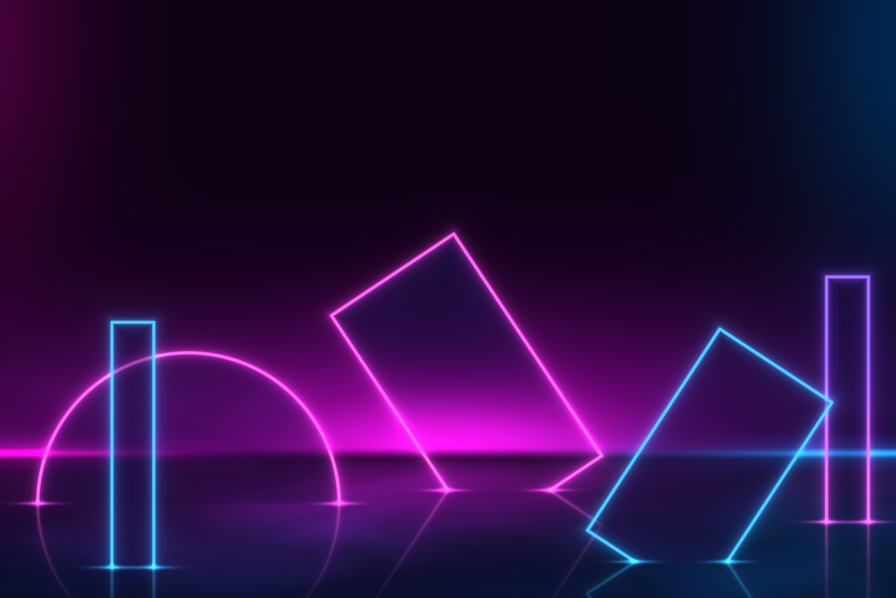
A Shadertoy shader for this background:

```glsl
// Neon outlines standing on a glossy floor beneath a magenta horizon glow.
// Each outline is a distance function, folded at its floor line so the same
// shape gives its own fading reflection; layered sines add drifting haze.

const vec3 PINK = vec3(0.95, 0.25, 0.82);
const vec3 CYAN = vec3(0.10, 0.68, 0.88);
const vec3 VIOLET = vec3(0.48, 0.28, 0.95);
const vec3 NAVY = vec3(0.10, 0.05, 0.25);
const float HORIZON = 0.242;

float boxDistance(vec2 p, vec2 center, vec2 halfSize, float angle) {
    float c = cos(angle), s = sin(angle);
    vec2 q = p - center;
    q = abs(vec2(c * q.x + s * q.y, c * q.y - s * q.x)) - halfSize;
    return length(max(q, 0.0)) + min(max(q.x, q.y), 0.0);
}

// Soft elliptical spot, 1 at its center.
float spot(vec2 p, vec2 center, vec2 size) {
    vec2 q = (p - center) / size;
    return exp(-dot(q, q));
}

// Smooth haze in 0..1 from warped sine layers.
float haze(vec2 p) {
    float sum = 0.0, weight = 0.5;
    for (int i = 0; i < 4; i++) {
        p += 0.6 * sin(p.yx * 1.3 + float(i) * 1.7);
        sum += weight * sin(p.x) * sin(p.y + 0.8);
        p = mat2(1.5, 0.7, -0.7, 1.5) * p;
        weight *= 0.55;
    }
    return clamp(0.5 + 0.6 * sum, 0.0, 1.0);
}

vec2 foldAt(vec2 p, float level) {
    return vec2(p.x, level + abs(p.y - level));
}

// Tinted pane, glowing outline and reflection of a folded distance d.
vec3 addNeon(vec3 base, float d, float height, vec3 tint, float pane, float pixel) {
    float above = smoothstep(-pixel, pixel, height);
    float fade = mix(0.28 * exp(min(height, 0.0) * 11.0), 1.0, above);
    float inside = smoothstep(pixel, -pixel, d) * above;
    float e = abs(d);
    float core = 1.0 - smoothstep(0.0008, 0.0026 + pixel, e);
    float halo = 0.55 * exp(-e * 170.0) + 0.10 * exp(-e * 45.0);
    vec3 color = mix(base, NAVY, inside * pane);
    color += tint * halo * fade;
    return mix(color, tint + 0.22, core * fade * 0.85);
}

// Bright flat flares where two feet touch the floor.
vec3 feet(vec2 p, float left, float right, float level, vec3 tint) {
    vec2 wide = vec2(0.032, 0.0028), small = vec2(0.010, 0.005);
    float glow = 0.0;
    for (int i = 0; i < 2; i++) {
        vec2 foot = vec2(i == 0 ? left : right, level);
        glow += 0.6 * spot(p, foot, wide) + 0.5 * spot(p, foot, small);
    }
    return tint * glow;
}

vec3 sky(vec2 p) {
    float h = max(p.y - HORIZON, 0.0);
    vec3 color = vec3(0.045, 0.002, 0.075);
    color += vec3(0.20, 0.012, 0.22) * exp(-h * h * 17.0);
    color += vec3(0.34, 0.01, 0.33) * spot(p, vec2(0.75, HORIZON), vec2(0.48, 0.19));
    color += vec3(0.42, 0.05, 0.34) * spot(p, vec2(0.75, HORIZON), vec2(0.24, 0.08));
    color += vec3(0.24, 0.0, 0.16) * spot(p, vec2(-0.06, 0.94), vec2(0.20, 0.38));
    color = mix(color, vec3(0.0, 0.17, 0.34), spot(p, vec2(1.57, 0.93), vec2(0.24, 0.38)));
    color = mix(color, vec3(0.06, 0.05, 0.22), 0.65 * spot(p, vec2(1.55, 0.28), vec2(0.30, 0.24)));
    float cloud = haze(p * vec2(5.0, 17.0));
    return color + vec3(0.09, 0.05, 0.12) * (cloud - 0.4) * exp(-h * h * 50.0);
}

vec3 ground(vec2 p) {
    float depth = clamp((HORIZON - p.y) / HORIZON, 0.0, 1.0);
    vec3 color = mix(vec3(0.17, 0.025, 0.23), vec3(0.035, 0.055, 0.17), smoothstep(0.1, 0.95, depth));
    color += vec3(0.20, 0.01, 0.18) * spot(p, vec2(0.78, 0.185), vec2(0.36, 0.055));
    color += vec3(0.09, 0.04, 0.15) * spot(p, vec2(0.50, 0.10), vec2(0.34, 0.07));
    color = mix(color, vec3(0.02, 0.17, 0.32), 0.7 * spot(p, vec2(1.38, 0.08), vec2(0.36, 0.14)));
    color *= 0.72 + 0.56 * haze(p * vec2(7.0, 24.0) + 3.0);
    return color * (1.0 - 0.5 * exp(-depth * 14.0));
}

void mainImage(out vec4 fragColor, in vec2 fragCoord) {
    vec2 p = fragCoord / iResolution.y;
    p.x += 0.5 * (1.5 - iResolution.x / iResolution.y);
    float pixel = 1.0 / iResolution.y;

    // Backdrop and horizon streaks
    vec3 color = mix(ground(p), sky(p), smoothstep(HORIZON - 0.012, HORIZON + 0.012, p.y));
    color += vec3(0.85, 0.02, 0.62) * spot(p, vec2(-0.02, HORIZON), vec2(0.24, 0.006));
    color += vec3(0.30, 0.0, 0.25) * spot(p, vec2(0.0, HORIZON), vec2(0.34, 0.022));
    color += vec3(0.05, 0.52, 0.72) * spot(p, vec2(1.46, HORIZON), vec2(0.27, 0.006));
    color += vec3(0.0, 0.18, 0.30) * spot(p, vec2(1.42, HORIZON), vec2(0.30, 0.024));

    // Arch and left pillar
    float level = 0.158;
    float d = length(foldAt(p, level) - vec2(0.316, level)) - 0.252;
    color = addNeon(color, d, p.y - level, PINK, 0.35, pixel) + feet(p, 0.065, 0.568, level, PINK);
    level = 0.051;
    d = boxDistance(foldAt(p, level), vec2(0.223, 0.211), vec2(0.035, 0.25), 0.0);
    color = addNeon(color, d, p.y - level, CYAN, 0.45, pixel) + feet(p, 0.189, 0.257, level, CYAN);

    // Tilted pink frame, clearer toward its foot
    level = 0.180;
    d = boxDistance(foldAt(p, level), vec2(0.781, 0.355), vec2(0.123, 0.223), 0.588);
    color = addNeon(color, d, p.y - level, PINK, 0.75 * smoothstep(0.26, 0.52, p.y), pixel);
    color += feet(p, 0.746, 0.922, level, PINK);

    // Right pillar, then the tilted cyan frame in front
    level = 0.127;
    vec3 tint = mix(PINK, VIOLET, smoothstep(0.13, 0.42, p.y));
    d = boxDistance(foldAt(p, level), vec2(1.418, 0.287), vec2(0.035, 0.25), 0.0);
    color = addNeon(color, d, p.y - level, tint, 0.4, pixel) + feet(p, 1.384, 1.452, level, PINK);
    level = 0.0605;
    d = boxDistance(foldAt(p, level), vec2(1.1875, 0.220), vec2(0.112, 0.2015), -0.581);
    color = addNeon(color, d, p.y - level, CYAN, 0.45, pixel) + feet(p, 1.061, 1.219, level, CYAN);

    fragColor = vec4(clamp(color, 0.0, 1.0), 1.0);
}
```
